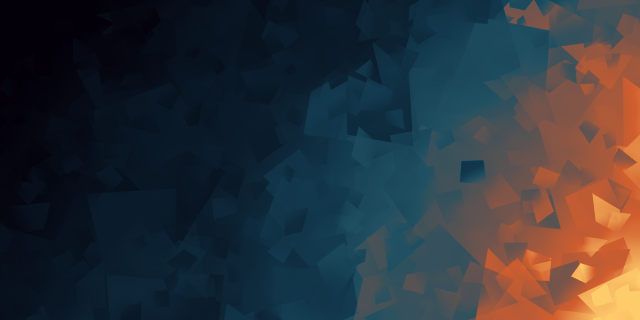
Write a Shadertoy shader that draws this background.

```glsl
// Overlapping translucent shards glowing like embers in the lower right corner.
// A smooth heat field is painted over by layers of random skewed quads, each
// carrying the heat of its own centre; a colour ramp then turns heat into light.

const int LAYERS = 6;
const float COARSE_CELL = 0.52;      // cell size of the largest shards
const float LAYER_SHRINK = 0.7;      // size ratio between layers
const float DENSITY_COARSE = 0.9;
const float DENSITY_FINE = 0.42;
const float SHARD_OPACITY = 0.76;
const float COLD_JITTER = 0.15;      // heat variation between shards
const float HOT_JITTER = 0.29;
const float EDGE_SKEW = 0.8;         // radians of random edge tilt
const float GRAIN = 0.018;
const vec2 EMBER = vec2(2.0, 0.0);   // hottest point
const vec2 SIDE_GLOW = vec2(2.0, 0.57);

const vec3 RAMP[8] = vec3[8](
    vec3(0.012, 0.000, 0.035), vec3(0.028, 0.062, 0.110),
    vec3(0.045, 0.125, 0.190), vec3(0.070, 0.220, 0.300),
    vec3(0.125, 0.315, 0.385), vec3(0.460, 0.330, 0.295),
    vec3(0.820, 0.365, 0.180), vec3(1.000, 0.800, 0.420));

// Large accent shards: centre, half size, heat
const int ACCENTS = 9;
const vec4 ACCENT[9] = vec4[9](
    vec4(0.95, 0.32, 0.105, 0.43), vec4(1.48, 0.465, 0.034, 0.40),
    vec4(1.56, 0.79, 0.140, 0.53), vec4(1.17, 0.68, 0.110, 0.34),
    vec4(0.44, 0.30, 0.130, 0.25), vec4(1.88, 0.34, 0.080, 0.83),
    vec4(1.94, 0.07, 0.080, 0.99), vec4(1.93, 0.20, 0.045, 0.84),
    vec4(1.77, 0.115, 0.050, 0.71));
const float ACCENT_ANGLE[9] = float[9](
    -0.17, -0.05, -0.25, 3.01, 0.05, 0.40, 0.60, 0.50, 0.30);

float hash(vec2 p) {
    vec3 q = fract(vec3(p.xyx) * 0.1031);
    q += dot(q, q.yzx + 33.33);
    return fract((q.x + q.y) * q.z);
}

float valueNoise(vec2 p) {
    vec2 i = floor(p), f = fract(p);
    f = f * f * (3.0 - 2.0 * f);
    return mix(mix(hash(i), hash(i + vec2(1, 0)), f.x),
               mix(hash(i + vec2(0, 1)), hash(i + vec2(1, 1)), f.x), f.y);
}

// Smooth heat: cold in the upper left, hot in the lower right
float heatField(vec2 p) {
    float d = length((p - EMBER) * vec2(0.95, 0.9));
    vec2 side = p - SIDE_GLOW;
    float heat = 0.9 - 0.4 * d - 0.09 * smoothstep(0.75, 1.15, d);
    heat += 0.17 * exp(-d * d / 0.07) + 0.08 * exp(-dot(side, side) / 0.05);
    heat += 0.13 * smoothstep(1.6, 1.95, p.x) * smoothstep(0.4, 0.9, p.y);
    heat -= 0.08 * smoothstep(0.95, 1.3, d) * p.y;
    return heat + 0.1 * smoothstep(1.1, 1.9, d) * (1.0 - p.y);
}

vec3 heatColour(float heat) {
    float x = clamp(heat, 0.0, 1.0) * 7.0;
    vec3 colour = RAMP[0];
    for (int i = 1; i < 8; i++)
        colour = mix(colour, RAMP[i], clamp(x - float(i - 1), 0.0, 1.0));
    return colour;
}

// Coverage of a skewed quad that is crisp on one side and fades to the other
float shardMask(vec2 q, float angle, float halfSize, float skew, vec2 seed) {
    float dist = -1e3;
    for (int i = 0; i < 4; i++) {
        float tilt = (hash(seed + float(i) * 7.3) - 0.5) * skew;
        float a = angle + float(i) * 1.5708 + tilt;
        float reach = halfSize * (0.6 + 0.4 * hash(seed + float(i) * 3.7 + 50.0));
        dist = max(dist, dot(q, vec2(cos(a), sin(a))) - reach);
    }
    float pixel = 0.7 / iResolution.y;
    vec2 fadeAxis = vec2(cos(angle + 2.1), sin(angle + 2.1));
    float fade = smoothstep(-1.2, 0.4, dot(q, fadeAxis) / halfSize);
    return smoothstep(pixel, -pixel, dist) * fade;
}

float paintAccents(float heat, vec2 p) {
    for (int i = 0; i < ACCENTS; i++) {
        vec4 s = ACCENT[i];
        float mask = shardMask(p - s.xy, ACCENT_ANGLE[i], s.z * 1.2, 0.4, s.xy * 91.0);
        heat = mix(heat, s.w, 0.9 * mask);
    }
    return heat;
}

// One grid of scattered shards, blended over the heat below
float paintLayer(float heat, vec2 p, float cell, float layer) {
    vec2 home = floor(p / cell);
    float density = mix(DENSITY_COARSE, DENSITY_FINE, layer / float(LAYERS - 1));
    for (int k = 0; k < 9; k++) {
        vec2 id = home + vec2(k % 3 - 1, k / 3 - 1);
        vec2 seed = id + 40.0 + layer * 61.0;
        if (hash(seed + 5.5) > density) continue;
        vec2 centre = (id + vec2(hash(seed), hash(seed + 17.0))) * cell;
        float halfSize = cell * mix(0.22, 0.5, hash(seed + 29.0));
        float angle = 6.2832 * hash(seed + 43.0);
        float shardHeat = heatField(centre);
        float jitter = mix(COLD_JITTER, HOT_JITTER, smoothstep(0.6, 0.85, shardHeat));
        shardHeat += jitter * (hash(seed + 71.0) - 0.5);
        float mask = shardMask(p - centre, angle, halfSize, EDGE_SKEW, seed);
        heat = mix(heat, shardHeat, SHARD_OPACITY * mask);
    }
    return heat;
}

void mainImage(out vec4 fragColor, in vec2 fragCoord) {
    vec2 p = fragCoord / iResolution.y;
    float heat = heatField(p), cell = COARSE_CELL;
    for (int layer = 0; layer < LAYERS; layer++) {
        if (layer == 4) heat = paintAccents(heat, p);
        heat = paintLayer(heat, p, cell, float(layer));
        cell *= LAYER_SHRINK;
    }
    // Cloudy mottling
    heat += GRAIN * (valueNoise(p * 9.0) + valueNoise(p * 23.0) - 1.0);
    fragColor = vec4(heatColour(heat), 1.0);
}
```
